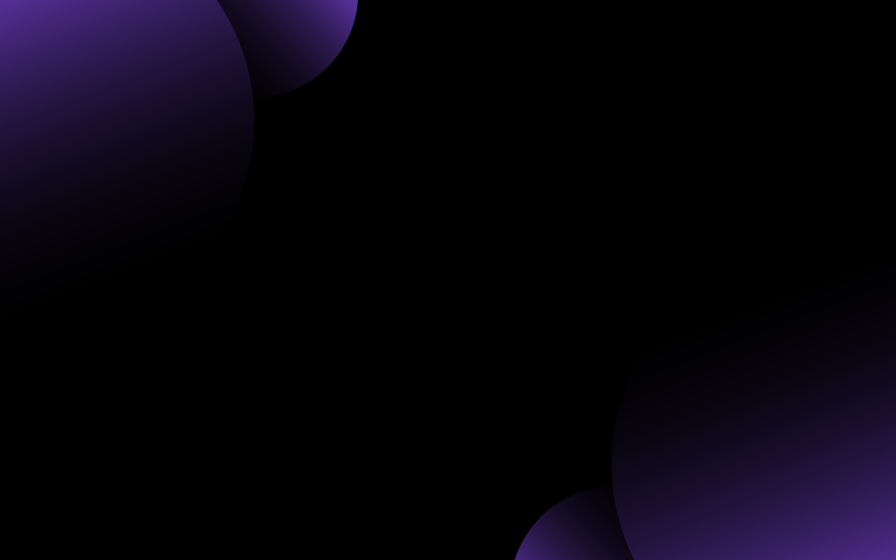
Reproduce this background procedurally as a WebGL 2 fragment shader.

```glsl
#version 300 es
precision highp float;
// Violet discs fading into black at two opposite corners.
uniform vec2 u_resolution;
out vec4 fragColor;

// Paints an opaque disc whose violet fades to black away from the lit side.
vec3 paintDisc(vec3 under, vec2 p, vec2 center, float radius, vec2 lightDir) {
    vec2 q = (p - center) / radius;
    float light = clamp((dot(q, normalize(lightDir)) + 0.96) / 1.72, 0.0, 1.0);
    vec3 violet = vec3(0.404, 0.227, 0.718) * light * light;
    float edge = 0.75 / (u_resolution.y * radius);
    float cover = 1.0 - smoothstep(-edge, edge, length(q) - 1.0);
    return mix(under, violet, cover);
}

void main() {
    // Height is one unit; the right-hand discs hang from the right edge.
    vec2 p = gl_FragCoord.xy / u_resolution.y;
    float right = u_resolution.x / u_resolution.y;
    vec3 color = vec3(0.0);

    // Small discs lie beneath the large ones.
    color = paintDisc(color, p, vec2(0.452, 1.0125), 0.1875, vec2(1.0, 1.0));
    color = paintDisc(color, p, vec2(right - 0.502, -0.056), 0.1875, vec2(-1.0, -1.0));

    // Large discs in the upper left and lower right.
    color = paintDisc(color, p, vec2(0.075, 0.785), 0.379, vec2(-0.36, 0.93));
    color = paintDisc(color, p, vec2(right - 0.129, 0.171), 0.379, vec2(0.36, -0.93));

    fragColor = vec4(color, 1.0);
}
```
